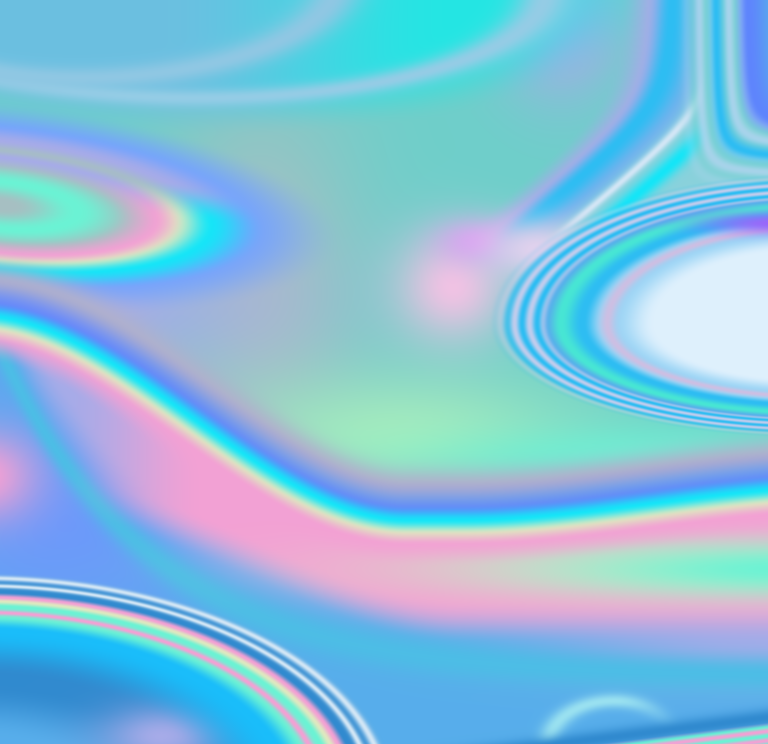
A Shadertoy shader for this background:

```glsl
// Draws a soft holographic foil: flowing pastel folds with iridescent rims.
const vec3 CYAN = vec3(.08, .9, .97), BLUE = vec3(.37, .52, .99);
const vec3 AZURE = vec3(.34, .68, .92), DEEP = vec3(.19, .54, .81);
const vec3 PINK = vec3(.95, .63, .83), LILAC = vec3(.65, .67, .91);
const vec3 MINT = vec3(.42, .95, .83), TEAL = vec3(.43, .81, .79);
const vec3 SAGE = vec3(.65, .75, .76), LEAF = vec3(.65, .92, .74);
const vec3 CREAM = vec3(.87, .91, .75), PALE = vec3(.82, .9, .96);
const vec3 SKY = vec3(.18, .74, .95);

// Colour helpers: soft change at a level, soft line, soft elliptic spot
void turn(inout vec3 c, vec3 next, float t, float at, float w) {
  c = mix(c, next, smoothstep(at - w, at + w, t));
}
void stripe(inout vec3 c, vec3 tint, float t, float at, float w) {
  float k = (t - at) / w;
  c = mix(c, tint, exp(-k * k));
}
void glow(inout vec3 c, vec3 tint, vec2 p, vec2 centre, vec2 radius) {
  vec2 k = (p - centre) / radius;
  c = mix(c, tint, exp(-dot(k, k)));
}
vec3 bands(vec3 a, vec3 b, float phase) { return mix(a, b, .5 + .5 * cos(phase)); }

// Level of an ellipse whose upper and lower halves differ in height
float oval(vec2 p, vec2 centre, float width, float up, float down) {
  vec2 d = p - centre;
  return length(d / vec2(width, d.y > 0. ? up : down));
}
float ridge(float x) {
  return .3 + .275 * (1. - smoothstep(-.03, .53, x)) + .045 * smoothstep(.6, 1.1, x);
}
vec3 upperField(vec2 p) {
  vec3 c = TEAL;
  glow(c, SAGE, p, vec2(.34, .62), vec2(.13, .26));
  glow(c, LEAF, p, vec2(.52, .41), vec2(.24, .09));
  glow(c, MINT, p, vec2(.85, .38), vec2(.3, .045));
  glow(c, LILAC, p, vec2(.1, .59), vec2(.25, .1));
  glow(c, LILAC, p, vec2(.73, .97), vec2(.08, .1));
  return c;
}
vec3 lowerField(vec2 p) {
  vec3 c = AZURE;
  glow(c, vec3(.42, .6, .98), p, vec2(.08, .3), vec2(.22, .17));
  glow(c, PINK, p, vec2(-.02, .36), vec2(.07, .06));
  glow(c, LILAC, p, vec2(1, .13), vec2(.25, .05));
  float seam = p.y - .09 - .44 * exp(-5. * p.x);
  turn(c, LILAC, seam, .05, .05);
  stripe(c, vec3(.3, .74, .9), seam, 0., .026);
  float hem = p.y - .165 - .17 * (1. - smoothstep(.05, .6, p.x));
  c = mix(c, PINK, smoothstep(-.03, .03, hem) * smoothstep(.08, .27, p.x));
  glow(c, CREAM, p, vec2(.95, .235), vec2(.4, .04));
  glow(c, MINT, p, vec2(1.04, .235), vec2(.3, .033));
  return c;
}
// Wide cyan pool with two pale rims
void pool(inout vec3 c, vec2 p) {
  float r = oval(p, vec2(.26, 1.013), .46, .148, .148);
  vec3 fill = mix(vec3(.42, .75, .88), vec3(.14, .9, .89), smoothstep(.2, .6, p.x));
  c = mix(fill, c, smoothstep(.85, 1.35, r));
  stripe(c, vec3(.58, .8, .9), r, .98, .08);
  stripe(c, vec3(.56, .78, .89), oval(p, vec2(.1, 1.03), .34, .135, .135), 1., .11);
}
// Layered tongue with a bright lower rim and a dusky upper rim
void tongue(inout vec3 c, vec2 p) {
  vec2 tip = vec2(0, .7245 - .1 * p.x);
  float r = oval(p, tip, .27, .085, .085), top = smoothstep(.005, .055, p.y - tip.y);
  vec3 k = SAGE;
  turn(k, MINT, r, .22, .15); turn(k, SAGE, r, .52, .14);
  turn(k, mix(PINK, LILAC, top), r, .66, .12);
  turn(k, mix(CREAM, SAGE, top), r, .82, .08);
  turn(k, mix(CYAN, LILAC, top), r, .93, .1);
  turn(k, vec3(.46, .64, .99), r, 1.14, .14);
  turn(k, c, r, 1.42, .25);
  c = k;
}
// Diagonal stream and the nested bands of the upper corner
void stream(inout vec3 c, vec2 p) {
  float k = .86 - p.y, s = p.x - .845 + .6 * (k + sqrt(k * k + .004));
  vec3 flow = c;
  turn(flow, LILAC, s, -.005, .025); turn(flow, SKY, s, .022, .016);
  turn(flow, vec3(.44, .7, .93), s, .06, .02); turn(flow, vec3(.54, .82, .86), s, .09, .02);
  stripe(flow, CYAN, s, .14, .018); stripe(flow, PALE, s, .1, .008);
  c = mix(c, flow, smoothstep(.63, .72, p.y));
  vec2 e = p - vec2(.965, .82);
  float d = .5 * (e.x + e.y - sqrt((e.x - e.y) * (e.x - e.y) + .002));
  vec3 band = bands(vec3(.5, .82, .84), vec3(.66, .83, .92), d * 330.);
  stripe(band, SKY, d, -.035, .008);
  turn(band, BLUE, d, -.004, .01); turn(band, AZURE, d, .025, .02);
  turn(c, band, d, -.07, .02);
}
// Pale lens ringed by fine bands
void lens(inout vec3 c, vec2 p) {
  float r = oval(p, vec2(1.06, .565), .39, .187, .142);
  vec3 k = vec3(.87, .94, .99);
  turn(k, vec3(.6, .83, .96), r, .6, .07); stripe(k, vec3(.8, .75, .89), r, .69, .025);
  turn(k, SKY, r, .74, .03); turn(k, vec3(.28, .9, .83), r, .81, .035);
  turn(k, AZURE, r, .87, .025);
  turn(k, bands(SKY, vec3(.75, .8, .93), (r - 1.) * 125.), r, .9, .02);
  glow(k, vec3(.6, .4, .98), p, vec2(1.01, .7), vec2(.09, .014));
  turn(k, c, r, 1.04, .05);
  c = k;
}
// Striped mound and a small pale hook along the lower edge
void mound(inout vec3 c, vec2 p) {
  float r = oval(p, vec2(-.026, -.075), .53, .298, .298);
  vec3 k = AZURE;
  turn(k, DEEP, r, .4, .12); glow(k, LILAC, p, vec2(.21, .01), vec2(.08, .04));
  turn(k, vec3(.1, .74, .98), r, .66, .1); turn(k, MINT, r, .8, .03);
  stripe(k, PINK, r, .845, .012); turn(k, CREAM, r, .885, .012);
  turn(k, PINK, r, .905, .01); turn(k, DEEP, r, .925, .012);
  stripe(k, PALE, r, .965, .01); turn(k, c, r, 1., .03); stripe(k, PALE, r, 1., .012);
  c = k;
}
void hook(inout vec3 c, vec2 p) {
  vec3 tint = mix(vec3(.6, .88, .94), c, smoothstep(.8, .9, p.x));
  stripe(c, tint, oval(p, vec2(.8, 0), .085, .058, .058), 1., .17);
  float d = p.y - .13 * (p.x - .82);
  stripe(c, DEEP, d, .012, .012);
  c = mix(bands(PINK, MINT, d * 500.), c, smoothstep(-.002, .006, d));
}
void mainImage(out vec4 fragColor, in vec2 fragCoord) {
  vec2 p = fragCoord / iResolution.xy;
  vec3 upper = upperField(p), c = lowerField(p);
  pool(upper, p); tongue(upper, p); stream(upper, p);
  glow(upper, vec3(.94, .76, .89), p, vec2(.59, .615), vec2(.075));
  glow(upper, vec3(.84, .63, .94), p, vec2(.62, .675), vec2(.05, .03));
  glow(upper, vec3(.88, .82, .93), p, vec2(.7, .665), vec2(.07, .04));
  lens(upper, p); mound(c, p); hook(c, p);
  // Iridescent ridge between the two sheets
  float slope = (ridge(p.x + .01) - ridge(p.x - .01)) / .02;
  float d = (p.y - ridge(p.x)) / sqrt(1. + slope * slope);
  stripe(upper, vec3(.69, .69, .8), d, .045, .025);
  turn(c, PINK, d, -.042, .02); turn(c, CREAM, d, -.022, .011);
  turn(c, CYAN, d, -.008, .01); turn(c, BLUE, d, .01, .011);
  turn(c, upper, d, .032, .024);
  fragColor = vec4(c, 1);
}
```
